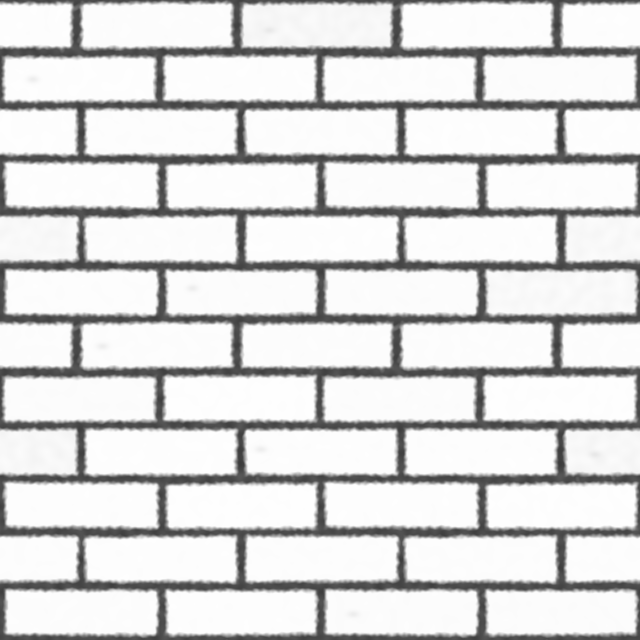
Write a Shadertoy shader that draws this pattern.

```glsl
// Hand-inked brick wall: 4 white bricks across and 12 rows down in running bond.
// Soft charcoal joints come from the distance to each brick side, with insets and
// tilts hashed per brick and frayed by gradient noise that wraps on the canvas.

float hash(vec2 p) {
    vec3 v = fract(p.xyx * vec3(0.1031, 0.1030, 0.0973));
    v += dot(v, v.yzx + 33.33);
    return fract((v.x + v.y) * v.z);
}

// Gradient at a lattice corner, dotted with the offset from that corner
float corner(vec2 cell, vec2 offset, float period) {
    float angle = 6.2832 * hash(mod(cell, period) + 17.0);
    return dot(vec2(cos(angle), sin(angle)), offset);
}

// Gradient noise, about -0.7 to 0.7, repeating every period cells
float noise(vec2 p, float period) {
    vec2 i = floor(p), f = fract(p);
    vec2 u = f * f * f * (f * (f * 6.0 - 15.0) + 10.0);
    vec2 e = vec2(0.0, 1.0);
    return mix(mix(corner(i, f, period), corner(i + e.yx, f - e.yx, period), u.x),
               mix(corner(i + e, f - e, period), corner(i + 1.0, f - 1.0, period), u.x), u.y);
}

// Hashed value for one side of a brick
float vary(vec2 brick, float side) {
    return hash(brick + side * vec2(7.0, 13.0) + 3.0);
}

void mainImage(out vec4 fragColor, in vec2 fragCoord) {
    // One unit is a row height; a brick is 3 by 1
    vec2 p = 12.0 * fragCoord / iResolution.xy;
    float pixel = 12.0 / min(iResolution.x, iResolution.y);

    // Rough joint edges, wrapping every half canvas
    float fray = 0.022 * noise(p * 2.0, 12.0) + 0.036 * noise(p * 10.0, 60.0);

    // Running bond, each course slightly off its nominal position
    vec2 q = p - vec2(0.0, 0.018);
    float row = floor(q.y);
    float course = mod(row, 6.0);
    q.x += 1.5 * mod(row, 2.0) - 0.03 + 0.095 * pow(course / 5.0, 4.0);
    vec2 id = vec2(floor(q.x / 3.0), row);
    vec2 local = q - id * vec2(3.0, 1.0);

    // Shapes recur every 2 bricks and 6 rows; wear is unique to each brick
    vec2 shape = mod(id, vec2(2.0, 6.0));
    vec2 brick = mod(id, vec2(4.0, 12.0));

    // Distances to the four sides, with uneven insets and slanted edges
    float along = local.x / 3.0;
    float left = local.x - 0.008 - 0.042 * vary(shape, 0.0);
    float right = 3.0 - local.x - 0.008 - 0.030 * vary(shape, 1.0);
    float bottom = local.y - 0.008 - 0.036 * mix(vary(shape, 2.0), vary(shape, 3.0), along);
    float top = 1.0 - local.y - 0.008 - 0.036 * mix(vary(shape, 4.0), vary(shape, 5.0), along);
    vec2 inside = vec2(min(left, right), min(bottom, top)) + fray;

    // Soft ramp from joint to brick face
    vec2 ramp = smoothstep(vec2(0.0), vec2(max(0.11, 1.5 * pixel)), inside);
    float face = ramp.x * ramp.y;

    // Uneven ink with a few pale chips
    float ink = 0.29 + 0.09 * noise(p * 5.0, 30.0);
    ink += 0.22 * smoothstep(0.38, 0.6, noise(p * 3.0 + 5.0, 18.0));

    // Near-white brick, a few dingy ones, with faint mottling
    float dingy = smoothstep(0.92, 1.0, vary(brick, 6.0));
    float tone = 0.995 - 0.008 * vary(brick, 7.0) - 0.022 * dingy;
    tone += (0.006 + 0.02 * dingy) * noise(p * 4.0, 48.0);

    // Small pale smudge on occasional bricks
    vec2 spot = vec2(0.35 + 0.3 * vary(brick, 8.0), 0.4 + 0.2 * vary(brick, 9.0));
    float smudge = exp(-dot((local - spot) * vec2(9.0, 15.0), (local - spot) * vec2(9.0, 15.0)));
    tone -= 0.06 * smudge * step(0.9, vary(brick, 10.0));

    fragColor = vec4(vec3(clamp(mix(ink, tone, face), 0.0, 1.0)), 1.0);
}
```
